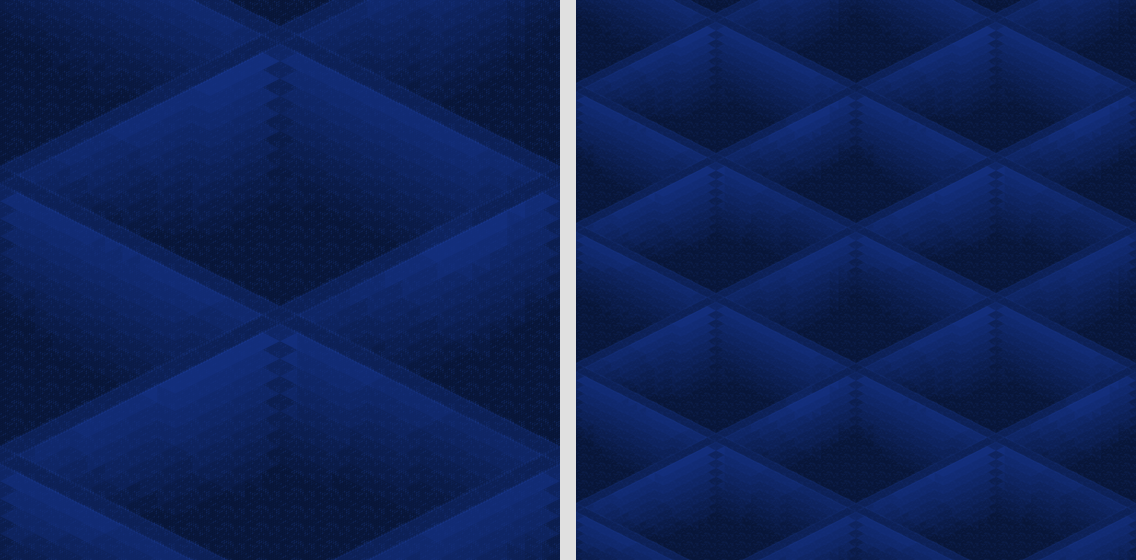
Left, the tile; right, the same tile 2 across and 2 down.
Write a Shadertoy shader that draws this background.

```glsl
// Stepped navy diamonds, one across and two down in a half-drop lattice.
// Two sloped axes are cut into bands; the nearer band sets the light,
// then a chain of rhombi, dotted seams and a fine dot weave are added.

#define BANDS 16.0        // steps along each side of a diamond
#define COLUMNS 32.0      // upright block columns across the canvas
#define TONES 9.0         // number of brightness steps
#define LATTICE_SHIFT 0.40625
#define WEAR 0.28         // uneven fading between diamonds
#define DOTS 256.0        // weave dots across the canvas
#define SEAM_DOTS 192.0   // dots along each seam
#define SEAM_GLOW 0.5
#define NIGHT vec3(0.027, 0.077, 0.205)
#define BLUE vec3(0.072, 0.178, 0.480)
#define DOT_TINT vec3(0.035, 0.070, 0.150)

float hash(vec2 p) {
    return fract(sin(dot(p, vec2(127.1, 311.7))) * 43758.5453);
}

// Value noise that wraps after a whole number of cells
float wrapNoise(vec2 p, float period) {
    vec2 i = floor(p), f = fract(p);
    f = f * f * (3.0 - 2.0 * f);
    vec2 a = mod(i, period), b = mod(i + 1.0, period);
    return mix(mix(hash(a), hash(vec2(b.x, a.y)), f.x),
               mix(hash(vec2(a.x, b.y)), hash(b), f.x), f.y);
}

// Fine dots on a grid sheared along the slope
float weave(vec2 p) {
    vec2 g = vec2(p.x, p.y + 0.5 * p.x) * DOTS;
    vec2 id = mod(floor(g), vec2(16.0, 8.0));
    float disc = 1.0 - smoothstep(0.2, 0.6, length(fract(g) - 0.5));
    float h = hash(id + 3.0);
    return disc * (0.25 + 0.75 * smoothstep(0.5, 1.0, h));
}

// Dotted lines on both edges of the outermost band
float seams(vec2 f, float x) {
    vec2 d = min(min(f, abs(f - 1.0)), BANDS - f);
    float line = 1.0 - smoothstep(0.03, 0.11, min(d.x, d.y));
    return line * (0.5 + 0.5 * cos(6.2831853 * SEAM_DOTS * x));
}

vec3 pattern(vec2 p) {
    // Position along the two slopes, measured in bands
    vec2 w = vec2(2.0 * p.y - p.x, 2.0 * p.y + p.x) + LATTICE_SHIFT;
    vec2 f = fract(w) * BANDS;
    vec2 band = floor(f);
    float near = min(band.x, band.y), far = max(band.x, band.y);
    bool rhombus = band.x == band.y;

    // Centre of the block, so that wear changes in whole blocks
    float column = rhombus ? floor(p.x * 2.0 + 0.5) * 0.5
                           : (floor(p.x * COLUMNS) + 0.5) / COLUMNS;
    vec2 mid = (floor(w * BANDS) + 0.5) / BANDS - LATTICE_SHIFT;
    float row = 0.5 * (band.x <= band.y ? mid.x + column : mid.y - column);
    float wear = wrapNoise(vec2(column, row) * 5.0, 5.0) - 0.5;

    // Light falls away from the upper edges and along each arm
    float light = 1.13 - 0.1 * near - 0.02 * far + WEAR * wear;
    if (near < 0.5) light = 0.46 + 0.4 * WEAR * wear;
    if (rhombus) light *= near < 0.5 ? 0.9 : 0.66;
    light = floor(clamp(light, 0.0, 1.0) * TONES + 0.5) / TONES;

    vec3 color = mix(NIGHT, BLUE, light);
    float outer = near < 0.5 ? 0.6 : 0.0;
    color += DOT_TINT * weave(p) * max(outer, 1.0 - 0.85 * light);
    return color + DOT_TINT * SEAM_GLOW * seams(f, p.x);
}

void mainImage(out vec4 fragColor, in vec2 fragCoord) {
    // Average a 3 by 3 grid of samples to smooth every edge
    vec3 sum = vec3(0.0);
    for (int k = 0; k < 9; k++) {
        vec2 offset = (vec2(k % 3, k / 3) - 1.0) / 3.0;
        vec2 p = fract((fragCoord + offset) / iResolution.xy);
        p.y = 1.0 - p.y;
        sum += pattern(p);
    }
    fragColor = vec4(sum / 9.0, 1.0);
}
```
